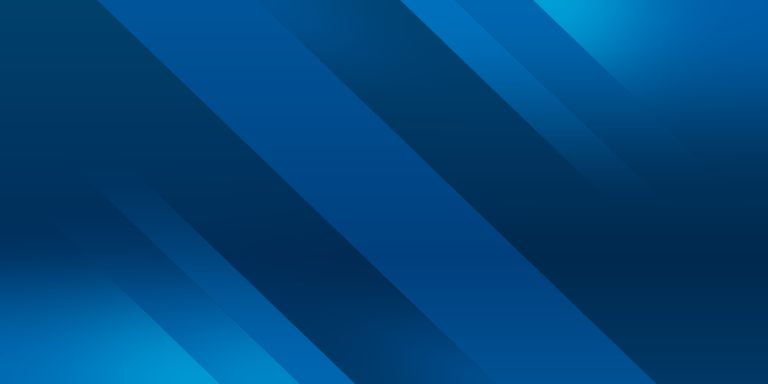
A Shadertoy shader for this background:

```glsl
// Deep blue diagonal bands with bright corner panels fading into the dark.

const float LEAN = 1.04;       // horizontal run per unit of drop
const float DARKEST_Y = 0.33;  // height of the darkest level

// Edges of the bands, measured along the top border
const float PANEL_L1 = -0.466;
const float PANEL_L2 = -0.258;
const float PANEL_L3 = -0.115;
const float STRIPE_L = 0.253;
const float STRIPE_R = 0.670;
const float PANEL_R1 = 1.042;
const float PANEL_R2 = 1.185;
const float PANEL_R3 = 1.388;

const vec3 AZURE = vec3(0.0, 0.40, 0.69);
const vec3 ROYAL = vec3(0.0, 0.36, 0.65);
const vec3 CYAN = vec3(0.0, 0.63, 0.85);

// Vertical gradient through three colours
vec3 verticalGradient(float y, vec3 bottom, vec3 middle, vec3 top) {
    vec3 lower = mix(bottom, middle, clamp(y / DARKEST_Y, 0.0, 1.0));
    return mix(lower, top, clamp((y - DARKEST_Y) / (1.0 - DARKEST_Y), 0.0, 1.0));
}

// Smooth mask of the diagonal band between two edges
float band(float s, float left, float right, float blur) {
    return smoothstep(left - blur, left + blur, s)
         * (1.0 - smoothstep(right - blur, right + blur, s));
}

// Soft round light
float glow(vec2 p, vec2 center, vec2 radius) {
    vec2 d = (p - center) / radius;
    return exp(-dot(d, d));
}

// Panel tint that fades in from one height to another, with a light on top
vec3 panel(vec3 under, float mask, float fade, vec3 tint, float light) {
    vec3 lit = mix(mix(under, tint, fade), CYAN, light);
    return mix(under, lit, mask);
}

// Fade towards the lower or the upper border
float fadeDown(float y, float start) {
    return 1.0 - smoothstep(0.0, start, y);
}

float fadeUp(float y, float start) {
    return smoothstep(start, 1.0, y);
}

void mainImage(out vec4 fragColor, in vec2 fragCoord) {
    vec2 p = fragCoord / iResolution.xy * vec2(2.0, 1.0);
    float s = p.x - LEAN * (1.0 - p.y);
    float blur = 1.2 / iResolution.y;

    // Dark ground, shifting from left to right
    vec3 groundLeft = verticalGradient(p.y, vec3(0.0, 0.25, 0.46),
        vec3(0.0, 0.175, 0.35), vec3(0.0, 0.255, 0.42));
    vec3 groundRight = verticalGradient(p.y, vec3(0.0, 0.22, 0.40),
        vec3(0.0, 0.16, 0.305), vec3(0.0, 0.275, 0.475));
    vec3 color = mix(groundLeft, groundRight, smoothstep(0.4, 1.4, p.x));

    // Central stripe, bleeding out at its two ends
    vec3 stripe = verticalGradient(p.y, vec3(0.0, 0.32, 0.58),
        vec3(0.0, 0.248, 0.49), vec3(0.0, 0.335, 0.605));
    float bleedLeft = smoothstep(PANEL_L3, STRIPE_L, s) * fadeDown(p.y, 0.3)
        * (1.0 - step(STRIPE_L, s));
    float bleedRight = (1.0 - smoothstep(STRIPE_R, PANEL_R1, s))
        * fadeUp(p.y, 0.7) * step(STRIPE_R, s);
    color = mix(color, stripe, 0.85 * max(bleedLeft, bleedRight));
    color = mix(color, stripe, band(s, STRIPE_L, STRIPE_R, blur));

    // Lower left panels
    color = panel(color, band(s, PANEL_L2, PANEL_L3, blur),
        fadeDown(p.y, 0.60), AZURE, 0.0);
    color = panel(color, band(s, PANEL_L1, PANEL_L2, blur),
        fadeDown(p.y, 0.48), AZURE,
        0.55 * glow(p, vec2(0.70, 0.0), vec2(0.25, 0.16)));
    color = panel(color, band(s, -9.0, PANEL_L1, blur),
        fadeDown(p.y, 0.44), AZURE,
        0.85 * glow(p, vec2(0.52, 0.0), vec2(0.34, 0.20)));

    // Upper right panels
    color = panel(color, band(s, PANEL_R1, PANEL_R2, blur),
        fadeUp(p.y, 0.45), vec3(0.0, 0.44, 0.74), 0.0);
    color = panel(color, band(s, PANEL_R2, PANEL_R3, blur),
        fadeUp(p.y, 0.50), AZURE, 0.0);
    color = panel(color, band(s, PANEL_R3, 9.0, blur),
        fadeUp(p.y, 0.52), ROYAL,
        0.95 * glow(p, vec2(1.44, 1.0), vec2(0.26, 0.20)));

    fragColor = vec4(color, 1.0);
}
```
